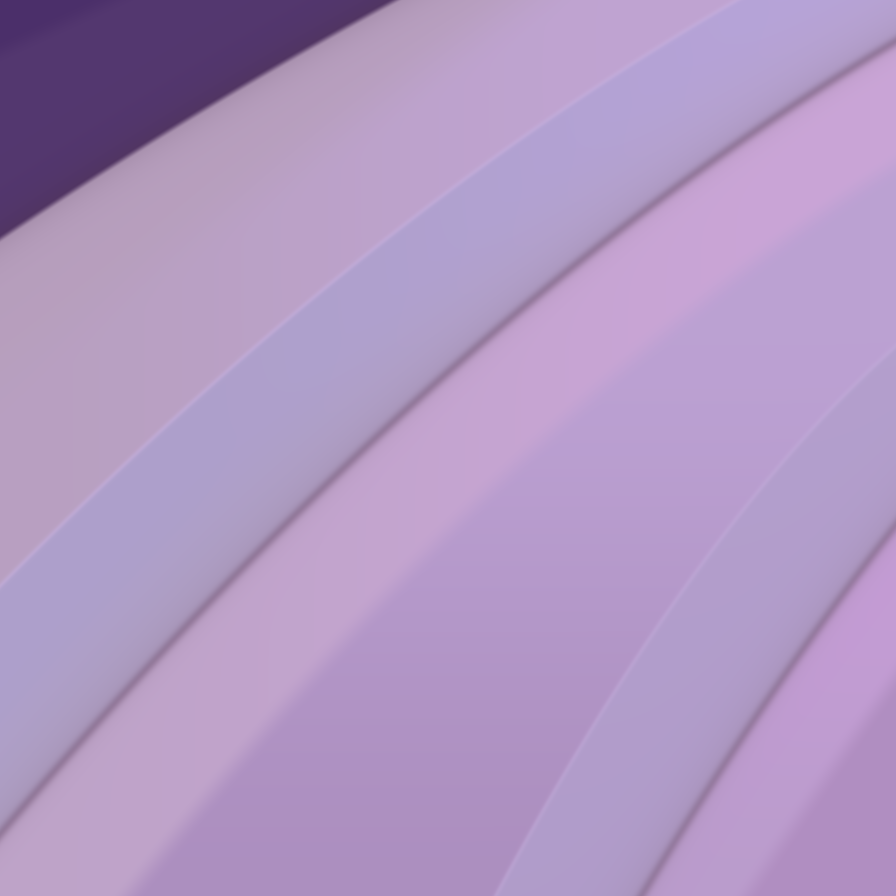
Write a three.js fragment shader that draws this background.

```glsl
// Draws overlapping curved folds of lilac satin below a deep violet corner.
varying vec2 vUv;

// Signed distance to a parabola through start; positive lies above it.
float arcDistance(vec2 p, vec2 start, float slope, float bend) {
  float u = p.x - start.x;
  float tangent = slope + 2.0 * bend * u;
  return (p.y - start.y - u * (slope + bend * u)) / sqrt(1.0 + tangent * tangent);
}

// Coverage of the area below an edge.
float below(float d, float softness) {
  return 1.0 - smoothstep(-softness, softness, d);
}

// Narrow dark crease with a wider shadow on its upper side.
vec3 crease(vec3 color, float d, float strength) {
  float line = exp(-pow(d / 0.0055, 2.0));
  float shadow = exp(-abs(d) / (d > 0.0 ? 0.022 : 0.009));
  color = mix(color, vec3(0.60, 0.51, 0.62), 0.42 * strength * shadow);
  return mix(color, vec3(0.50, 0.39, 0.52), 0.55 * strength * line);
}

// Thin light rim along the upper edge of a fold.
vec3 rim(vec3 color, float d, float strength) {
  return mix(color, vec3(0.78, 0.69, 0.87), strength * exp(-pow(d / 0.0028, 2.0)));
}

void main() {
  vec2 p = vUv;

  // Fold boundaries, from the upper left to the lower right.
  float cornerEdge = arcDistance(p, vec2(0.0, 0.733), 0.67, -0.15);
  float upperRidge = arcDistance(p, vec2(0.0, 0.346), 1.013, -0.265);
  float upperCrease = arcDistance(p, vec2(0.0, 0.069), 1.177, -0.292);
  float middleTone = arcDistance(p, vec2(0.143, 0.0), 1.273, -0.372);
  float lowerRidge = arcDistance(p, vec2(0.553, 0.0), 1.86, -1.09);
  float lowerCrease = arcDistance(p, vec2(0.716, 0.0), 1.65, -0.68);
  float lowerTone = arcDistance(p, vec2(0.833, 0.0), 1.50, -0.20);

  // Violet corner with a darker tip and a shaded lower edge.
  float tip = arcDistance(p, vec2(0.0, 0.941), 0.46, 0.0);
  vec3 color = mix(vec3(0.325, 0.215, 0.435), vec3(0.295, 0.185, 0.415), smoothstep(-0.012, 0.012, tip));
  color = mix(color, vec3(0.31, 0.20, 0.36), 0.75 * exp(-max(cornerEdge, 0.0) / 0.022));

  // Broad upper fold, greyer beside the corner.
  vec3 upperFold = mix(vec3(0.72, 0.625, 0.755), vec3(0.75, 0.64, 0.82), smoothstep(0.0, 0.75, p.x));
  float greySide = arcDistance(p, vec2(0.0, 0.57), 0.74, -0.04);
  upperFold = mix(upperFold, vec3(0.715, 0.62, 0.735), 0.75 * smoothstep(-0.03, 0.05, greySide));
  upperFold = mix(upperFold, vec3(0.60, 0.51, 0.62), 0.55 * exp(-abs(cornerEdge) / 0.016));
  color = mix(color, upperFold, below(cornerEdge, 0.004));

  // Blue lilac band that sinks into the first crease.
  vec3 blueBand = mix(vec3(0.685, 0.625, 0.775), vec3(0.72, 0.64, 0.83), smoothstep(0.2, 1.0, p.x));
  blueBand += vec3(-0.005, 0.0, 0.02) * smoothstep(0.02, 0.11, upperCrease);
  color = mix(color, blueBand, below(upperRidge, 0.003));
  color = rim(color, upperRidge, 0.5);

  // Pink middle fold and its smooth purple face.
  vec3 pinkFold = mix(vec3(0.745, 0.64, 0.785), vec3(0.79, 0.645, 0.84), smoothstep(0.0, 0.95, p.x));
  color = mix(color, pinkFold, below(upperCrease, 0.003));
  color = crease(color, upperCrease, 1.0);
  vec3 purpleFace = mix(vec3(0.675, 0.56, 0.75), vec3(0.735, 0.63, 0.825), smoothstep(0.0, 0.65, p.y));
  color = mix(color, purpleFace, below(middleTone, 0.016));

  // Second blue band and its crease.
  vec3 lowerBand = mix(vec3(0.69, 0.61, 0.79), vec3(0.70, 0.62, 0.80), p.y * 2.0);
  color = mix(color, lowerBand, below(lowerRidge, 0.003));
  color = rim(color, lowerRidge, 0.35);

  // Pink fold in the lower right corner.
  vec3 cornerFold = mix(vec3(0.73, 0.61, 0.80), vec3(0.765, 0.61, 0.83), smoothstep(0.0, 0.35, p.y));
  color = mix(color, cornerFold, below(lowerCrease, 0.003));
  color = crease(color, lowerCrease, 0.9);
  color = mix(color, vec3(0.69, 0.555, 0.755), below(lowerTone, 0.014));

  gl_FragColor = vec4(color, 1.0);
}
```
